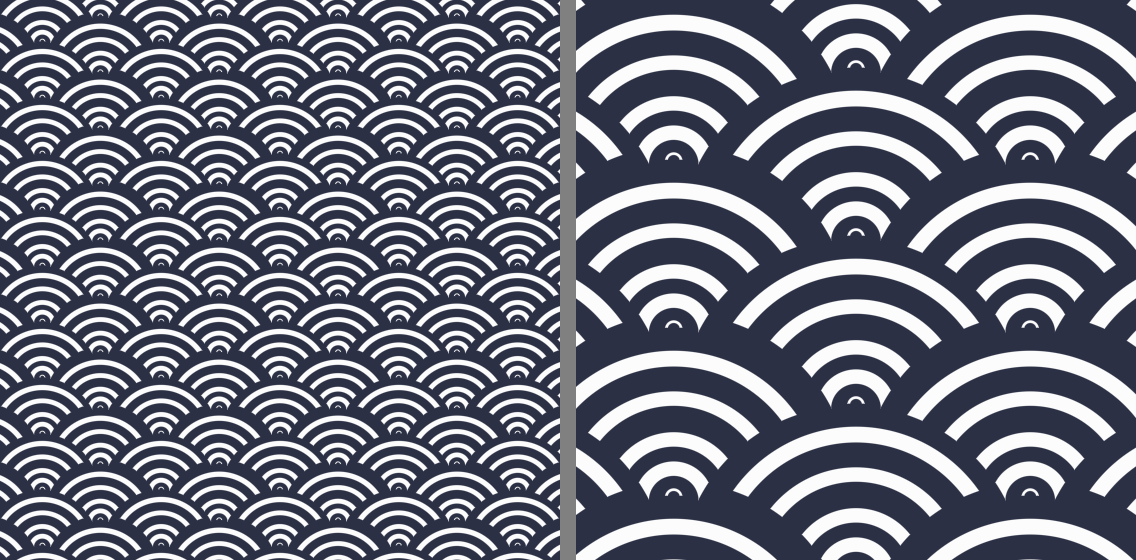
Left: the whole. Right: its middle third, enlarged.
Write a WebGL 2 fragment shader that draws this pattern.

```glsl
#version 300 es
precision highp float;

uniform vec2 u_resolution;
out vec4 fragColor;

const vec2 PERIOD = vec2(0.2122, 0.1);

// Signed distance to a circular band of given middle radius and half width
float band(vec2 p, float radius, float halfWidth) {
    return abs(length(p) - radius) - halfWidth;
}

// Signed distance to one fan of arcs centred at the origin
float fan(vec2 p) {
    p.x = abs(p.x);
    float arcs = band(p, 0.0846, 0.0047);
    arcs = min(arcs, band(p, 0.0608, 0.0043));
    arcs = min(arcs, band(p, 0.0365, 0.0043));
    arcs = min(arcs, band(p, 0.0191, 0.0043));

    // The scales in front trim both ends of the arcs
    float frontScale = length(p - vec2(0.1059, -0.046)) - 0.1024;
    arcs = max(arcs, -frontScale);

    // Thin cap at the foot of the fan
    vec2 foot = p - vec2(0.0, 0.0022);
    float cap = max(band(foot, 0.0044, 0.0008), 0.0008 - foot.y);

    return max(min(arcs, cap), -p.y);
}

// Repeats the fan on a lattice through the given centre
float fanLattice(vec2 p, vec2 center) {
    vec2 local = p - center;
    local.x = mod(local.x + 0.5 * PERIOD.x, PERIOD.x) - 0.5 * PERIOD.x;
    local.y = mod(local.y, PERIOD.y);
    return fan(local);
}

void main() {
    vec2 p = gl_FragCoord.xy / u_resolution.y;

    // Two interleaved sets of columns
    float d = min(fanLattice(p, vec2(0.5, 0.5234)),
                  fanLattice(p, vec2(0.3915, 0.5686)));

    float edge = 0.75 / u_resolution.y;
    float ink = 1.0 - smoothstep(-edge, edge, d);

    vec3 navy = vec3(0.17, 0.19, 0.27);
    vec3 white = vec3(0.99);
    fragColor = vec4(mix(navy, white, ink), 1.0);
}
```
